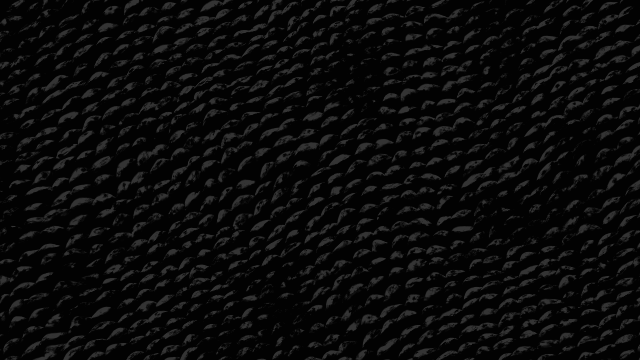
This texture is drawn by a Shadertoy shader. Its source:

```glsl
// Dark scaly hide: rows of small lens-shaped grey glints climbing to the right.
// A warped, jittered lattice places the scales; each shows only its lit upper
// face, with a clean arched top and a lower side worn away by fine noise.

#define ROW_ANGLE 0.42               // direction of the rows, radians
#define SCALE_TILT 0.13              // extra lean of each scale
#define PITCH vec2(0.061, 0.037)     // spacing along and across the rows
#define LENS vec2(0.035, 0.0185)     // half length and height of a lit face
#define ROW_SHIFT 0.38               // drift of each row against the last
#define JITTER 0.26                  // scatter inside a cell
#define WARP 0.075                   // slow bending of the rows
#define GRAIN 105.0                  // frequency of the worn texture
#define BLACK vec3(0.008)
#define GREY vec3(0.205)

float hash(vec2 p) {
    vec3 q = fract(vec3(p.xyx) * 0.1031);
    q += dot(q, q.yzx + 33.33);
    return fract((q.x + q.y) * q.z);
}

float noise(vec2 p) {
    vec2 i = floor(p), f = fract(p);
    f = f * f * (3.0 - 2.0 * f);
    float low = mix(hash(i), hash(i + vec2(1, 0)), f.x);
    float high = mix(hash(i + vec2(0, 1)), hash(i + vec2(1, 1)), f.x);
    return mix(low, high, f.y);
}

float fbm(vec2 p) {
    return 0.55 * noise(p) + 0.3 * noise(p * 2.1 + 17.0) + 0.15 * noise(p * 4.3 + 41.0);
}

vec2 rotate(vec2 p, float a) {
    float c = cos(a), s = sin(a);
    return vec2(c * p.x + s * p.y, c * p.y - s * p.x);
}

// Lit face of one scale; q is the offset from its centre, 0 = dark, 1 = lit
float litFace(vec2 q, float worn, float grain, float blur) {
    float top = 1.0 - q.x * q.x - q.y;
    float under = q.y + 0.12 * q.x - 0.9 * (worn - 0.45);
    float edge = smoothstep(-blur, blur, top + 0.25 * (worn - 0.5));
    float belly = smoothstep(-blur, blur + 0.12, under);
    float mottle = smoothstep(0.28, 0.66, grain + 0.25 * (q.y - 0.35));
    return edge * belly * mottle;
}

void mainImage(out vec4 fragColor, in vec2 fragCoord) {
    vec2 uv = fragCoord / iResolution.y;
    float blur = 0.8 / (iResolution.y * LENS.y);

    // Bend the plane, then turn it along the rows
    vec2 bend = vec2(noise(uv * 3.0 + 5.0), noise(uv * 3.0 + 71.0)) - 0.5;
    vec2 ripple = vec2(noise(uv * 24.0 + 9.0), noise(uv * 24.0 + 53.0)) - 0.5;
    vec2 p = rotate(uv + WARP * bend + 0.012 * ripple, ROW_ANGLE) + 4.0;

    // Worn texture, stretched a little along the scales; rougher in patches
    vec2 grainPos = rotate(p, SCALE_TILT) * GRAIN * vec2(0.75, 1.15);
    float grain = fbm(grainPos);
    float worn = fbm(grainPos * 0.6 + 130.0);
    grain -= 0.22 * smoothstep(0.5, 0.9, noise(uv * 5.0 + 23.0));

    // Brightest lit face among the neighbouring cells
    float lit = 0.0;
    float row = floor(p.y / PITCH.y);
    for (float dy = -1.0; dy <= 1.0; dy++) {
        float r = row + dy;
        float shift = ROW_SHIFT * r;
        float column = floor(p.x / PITCH.x - shift);
        for (float dx = -1.0; dx <= 1.0; dx++) {
            vec2 cell = vec2(column + dx, r);
            vec2 scatter = vec2(hash(cell), hash(cell + 37.0)) - 0.5;
            vec2 centre = cell + 0.5 + JITTER * scatter + vec2(shift, 0.0);
            float size = mix(0.85, 1.12, hash(cell + 83.0));
            float lean = SCALE_TILT + 0.3 * (hash(cell + 59.0) - 0.5);
            vec2 q = rotate(p - centre * PITCH, lean) / (LENS * size);
            lit = max(lit, litFace(q + vec2(0.0, 0.5), worn, grain, blur));
        }
    }

    fragColor = vec4(mix(BLACK, GREY, lit), 1.0);
}
```
